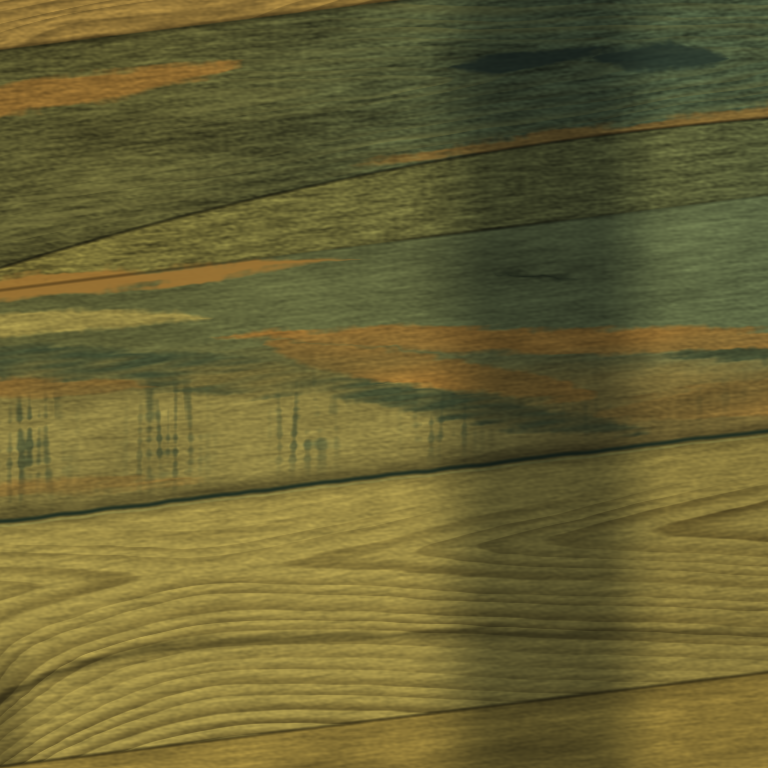
Reproduce this texture procedurally as a three.js fragment shader.

```glsl
// Weathered wooden planks with green stain, flowing grain and a soft vertical shadow.
varying vec2 vUv;

vec2 hashGradient(vec2 cell) {
  vec2 h = vec2(dot(cell, vec2(127.1, 311.7)), dot(cell, vec2(269.5, 183.3)));
  return 2.0 * fract(sin(h) * 43758.55) - 1.0;
}

float noise(vec2 p) {
  vec2 i = floor(p), f = fract(p);
  vec2 u = f * f * f * (f * (f * 6.0 - 15.0) + 10.0);
  float low = mix(dot(hashGradient(i), f),
                  dot(hashGradient(i + vec2(1, 0)), f - vec2(1, 0)), u.x);
  float high = mix(dot(hashGradient(i + vec2(0, 1)), f - vec2(0, 1)),
                   dot(hashGradient(i + vec2(1, 1)), f - vec2(1, 1)), u.x);
  return mix(low, high, u.y);
}

// Lens-shaped stain between two tips, w is its half height.
float streak(vec2 p, vec2 a, vec2 b, float w) {
  float t = (p.x - a.x) / (b.x - a.x);
  float taper = sqrt(clamp(4.0 * t * (1.0 - t), 0.0, 1.0));
  return 1.0 - smoothstep(-0.01, 0.0, abs(p.y - mix(a.y, b.y, t)) - w * taper);
}

float above(float d) { return smoothstep(-0.0015, 0.0015, d); }

float line(float d, float w) { return 1.0 - smoothstep(0.0, w, abs(d)); }

// Unevenly spaced growth rings: a slow rise, then a sharp edge.
float rings(float level) {
  float f = fract(level + 0.8 * noise(vec2(level * 0.6, 3.5)));
  float strength = 0.65 + 0.9 * noise(vec2(level * 0.43, 8.5));
  return strength * smoothstep(0.2, 0.85, f) * (1.0 - smoothstep(0.85, 1.0, f));
}

void main() {
  float x = vUv.x, y = vUv.y;
  vec2 along = vec2(x, y - 0.11 * x);
  float wobble = noise(along * vec2(5.0, 16.0));
  float patches = noise(along * vec2(4.0, 22.0) + 7.0);
  float fibre = noise(along * vec2(13.0, 110.0));
  float grain = 0.6 * fibre + 0.7 * noise(along * vec2(26.0, 210.0))
              + 0.6 * noise(vUv * vec2(110.0, 250.0));
  vec2 rough = vec2(x, y + 0.010 * wobble + 0.012 * fibre + 0.004 * noise(vUv * 90.0));

  // Signed heights above the seams
  float topSeam = y - 0.935 - 0.125 * x;
  float curvedSeam = y - 0.651 - 0.31 * x + 0.115 * x * x;
  float thinSeam = y - 0.622 - 0.124 * x;
  float mainSeam = y - 0.319 - 0.1185 * x - 0.003 * noise(vec2(x * 30.0, 2.5));
  float lowSeam = y - 0.002 - 0.123 * x;
  vec3 orange = vec3(0.57, 0.41, 0.18);
  vec3 gold = vec3(0.63, 0.56, 0.28);
  vec3 stain = vec3(0.22, 0.26, 0.17);

  // Lower plank: arches open both ways from a saddle and sag at the left
  float v = y - 0.232 - 0.09 * x + 0.07 * exp(-x * 9.0) * (1.0 - smoothstep(0.06, 0.24, y));
  float arch = sqrt(v * v + 0.00008) - 0.13 * sqrt((x - 0.28) * (x - 0.28) + 0.003);
  float lowRings = rings(arch * 62.0 + 0.4 * wobble + 0.12 * fibre + 0.15);
  float ringStrength = (0.7 + 0.6 * patches) * (1.0 - 0.85 * smoothstep(0.03, 0.07, v));
  vec3 lower = mix(gold, vec3(0.54, 0.48, 0.24), smoothstep(0.4, 1.0, x));
  lower = mix(lower, vec3(0.31, 0.26, 0.12), 0.9 * lowRings * ringStrength);
  float sweep = y - 0.175 + 0.085 * exp(-x * 7.0);
  lower *= 1.0 - 0.4 * line(sweep + 0.008 * fibre, 0.012) * (1.0 - 0.5 * x);
  lower *= 1.0 - 0.3 * (1.0 - smoothstep(0.0, 0.06, x)) * (1.0 - smoothstep(0.1, 0.18, y));
  lower = mix(vec3(0.52, 0.44, 0.20) * (1.0 + 0.5 * patches), lower, above(lowSeam));
  lower *= 1.0 + 0.25 * grain;

  // Middle plank: gold wood below, green wash above
  vec3 middle = mix(vec3(0.53, 0.48, 0.25), vec3(0.46, 0.40, 0.21), smoothstep(0.5, 0.9, x));
  vec3 wash = mix(vec3(0.36, 0.36, 0.20), vec3(0.36, 0.40, 0.26), x);
  middle = mix(middle, wash, smoothstep(0.50, 0.56, rough.y));
  middle = mix(middle, gold, 0.85 * streak(rough, vec2(-0.3, 0.565), vec2(0.28, 0.59), 0.022));
  float dark = streak(rough, vec2(-0.3, 0.53), vec2(0.52, 0.505), 0.035);
  dark = max(dark, streak(rough, vec2(0.36, 0.505), vec2(0.85, 0.435), 0.024));
  middle = mix(middle, stain, dark * clamp(0.6 + patches + fibre, 0.0, 0.9));

  // Dark runs dripping in clusters
  float cluster = pow(0.5 + 0.5 * cos(34.9 * (x - 0.04)), 1.5) * (1.0 - 0.6 * smoothstep(0.62, 0.7, x));
  float runs = smoothstep(-0.05, 0.4, noise(vec2(x * 95.0, y * 9.0)) + 0.5 * fibre);
  float runZone = smoothstep(0.0, 0.06, mainSeam) * (1.0 - smoothstep(0.47, 0.53, y));
  middle = mix(middle, stain, 0.75 * cluster * runs * runZone);

  // Bare orange wood
  float bare = streak(rough, vec2(0.27, 0.562), vec2(1.35, 0.553), 0.021);
  bare = max(bare, streak(rough, vec2(0.34, 0.55), vec2(0.78, 0.485), 0.027));
  bare = max(bare, 0.6 * streak(rough, vec2(0.77, 0.46), vec2(1.3, 0.51), 0.03));
  bare = max(bare, streak(rough, vec2(-0.2, 0.495), vec2(0.21, 0.495), 0.018));
  bare = max(bare, 0.7 * streak(rough, vec2(-0.2, 0.352), vec2(0.27, 0.375), 0.014));
  middle = mix(middle, orange, bare * clamp(0.75 + 0.7 * patches, 0.0, 0.95));
  middle = mix(middle, stain, 0.8 * streak(rough, vec2(0.86, 0.536), vec2(1.2, 0.54), 0.014));
  middle = mix(middle, stain * 0.7, 0.8 * streak(rough, vec2(0.64, 0.643), vec2(0.76, 0.638), 0.008));
  middle *= 1.0 + 0.28 * grain + 0.28 * patches;

  // Band between the curved and thin seams
  vec3 band = mix(vec3(0.46, 0.42, 0.20), vec3(0.33, 0.35, 0.21), x) * (1.0 + 0.55 * grain);
  vec3 upper = mix(middle, band, above(thinSeam));
  upper = mix(upper, orange * 1.1, 0.85 * streak(rough, vec2(-0.35, 0.59), vec2(0.475, 0.665), 0.016));

  // Green upper plank with arches pointing right
  float u = y - 0.845 - 0.085 * x;
  float topArch = sqrt(u * u + 0.00005) + 0.08 * x;
  float topRings = rings(topArch * 75.0 + 0.8 * wobble + 0.3 * fibre);
  vec3 green = mix(vec3(0.33, 0.32, 0.17), vec3(0.27, 0.32, 0.22), smoothstep(0.1, 0.9, x));
  green *= 1.0 + 0.55 * grain + 0.3 * patches;
  green = mix(green, vec3(0.48, 0.46, 0.25), 0.5 * topRings * (0.7 + patches));
  float pools = streak(rough, vec2(0.58, 0.905), vec2(0.79, 0.94), 0.017);
  pools = max(pools, streak(rough, vec2(0.77, 0.93), vec2(0.95, 0.922), 0.023));
  green = mix(green, vec3(0.14, 0.19, 0.16), 0.75 * pools);
  float scars = streak(rough, vec2(-0.3, 0.82), vec2(0.32, 0.918), 0.024);
  scars = max(scars, 0.8 * streak(rough, vec2(0.45, 0.785), vec2(1.4, 0.903), 0.015));
  green = mix(green, orange * (1.0 + 0.3 * grain), 0.85 * scars);
  upper = mix(upper, green, above(curvedSeam));
  vec3 corner = vec3(0.61, 0.49, 0.24) * (1.0 + 0.3 * grain);
  corner *= 1.0 - 0.3 * rings(topSeam * 60.0 + 2.0 * wobble - x * 5.0);
  upper = mix(upper, corner, above(topSeam));

  // Join planks and darken the seams
  vec3 color = mix(lower, upper, above(mainSeam));
  color *= 1.0 - 0.4 * line(topSeam, 0.008) - 0.45 * line(curvedSeam, 0.004);
  color *= 1.0 - (0.25 + 0.5 * patches) * line(thinSeam, 0.004) - 0.4 * line(lowSeam, 0.004);
  color *= 1.0 - 0.3 * line(mainSeam - 0.004, 0.025);
  color = mix(color, vec3(0.10, 0.16, 0.12), 0.85 * line(mainSeam - 0.002, 0.005));
  color += vec3(0.05, 0.07, 0.05) * line(mainSeam + 0.004, 0.003);

  // Soft vertical shadow
  float shade = smoothstep(0.53, 0.65, x) * (1.0 - smoothstep(0.77, 0.88, x));
  gl_FragColor = vec4(color * (1.0 - vec3(0.40, 0.37, 0.33) * shade), 1.0);
}
```
